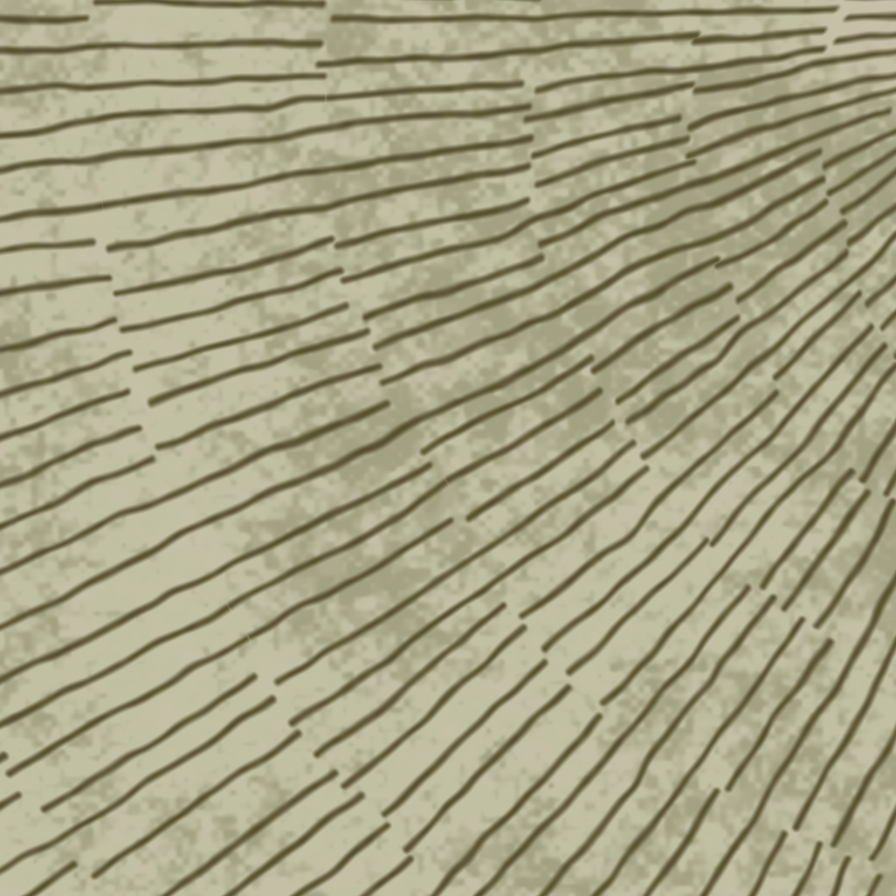
Write a WebGL 2 fragment shader that draws this pattern.

```glsl
#version 300 es
precision highp float;
// Fan of dark, hand-drawn broken lines in concentric bands on speckled grey-green paper.
uniform vec2 u_resolution;
out vec4 fragColor;

const int BANDS = 7;
const vec2 FAN_CENTRE = vec2(1.25, 0.987);   // where the lines converge
const vec2 RING_CENTRE = vec2(1.12, 0.87);   // centre of the arcs of breaks
const float HALF_WIDTH = 0.0037;
const float FAN_BEND = 0.15;
const float JOIN_LENGTH = 0.05;

const vec3 PAPER_LIGHT = vec3(0.785, 0.775, 0.665);
const vec3 PAPER_SHADE = vec3(0.61, 0.605, 0.475);
const vec3 PAPER_WARM = vec3(0.79, 0.75, 0.67);
const vec3 INK_BROWN = vec3(0.34, 0.30, 0.20);
const vec3 INK_OLIVE = vec3(0.33, 0.31, 0.16);

float hash(vec2 p) {
    return fract(sin(dot(p, vec2(127.1, 311.7))) * 43758.5453);
}

float noise(vec2 p) {
    vec2 cell = floor(p);
    vec2 f = fract(p);
    f = f * f * (3.0 - 2.0 * f);
    float low = mix(hash(cell), hash(cell + vec2(1.0, 0.0)), f.x);
    float high = mix(hash(cell + vec2(0.0, 1.0)), hash(cell + 1.0), f.x);
    return mix(low, high, f.y);
}

// Outer radius of a band; bands widen outwards
float bandRadius(float band) {
    return 0.22 + 0.12 * band + 0.02 * band * band;
}

// Lines per unit of bent angle; outer bands hold more lines
float lineRate(float band) {
    return 12.8 + 2.1 * band;
}

float bandPhase(float band) {
    return hash(vec2(band, 4.7));
}

float lineId(float band, float bentAngle) {
    return floor(bentAngle * lineRate(band) + bandPhase(band));
}

// Bent angle at the middle of a line
float lineCentre(float band, float id) {
    float shift = 0.32 * (hash(vec2(id, band)) - 0.5);
    return (id + 0.5 + shift - bandPhase(band)) / lineRate(band);
}

// Distance to one line segment of one band
float lineDistance(float band, float id, float bentAngle, float scale, float ringRadius) {
    float centre = lineCentre(band, id);
    float inner = bandRadius(band - 1.0) + mix(-0.004, 0.012, hash(vec2(id, band + 17.0)));
    float outer = bandRadius(band) - mix(-0.004, 0.012, hash(vec2(id, band + 31.0)));

    // Steer the inner end onto a line of the next band when one is close
    float gap = lineCentre(band - 1.0, lineId(band - 1.0, centre)) - centre;
    float joined = step(abs(gap) * lineRate(band), 0.2);
    float steer = 1.0 - smoothstep(0.0, JOIN_LENGTH, ringRadius - inner);
    centre += joined * gap * steer;
    inner -= joined * 0.016;

    float across = abs(bentAngle - centre) * scale;
    float along = max(max(inner - ringRadius, ringRadius - outer), 0.0);
    return length(vec2(across, along));
}

// Light paper with broad mottling, darker flecks and fine grain
vec3 paper(vec2 p) {
    float grain = 0.5 * noise(p * 130.0) + 0.5 * noise(p * 70.0 + 9.0);
    float patches = 0.6 * noise(p * 5.0 + 3.0) + 0.4 * noise(p * 20.0);
    float tone = 0.5 + 0.9 * (grain - 0.5) + 0.95 * (patches - 0.5);
    float shade = 0.12 + 0.08 * tone + 0.65 * smoothstep(0.32, 0.82, tone);
    vec3 colour = mix(PAPER_LIGHT, PAPER_SHADE, shade);
    float warmth = 0.3 * smoothstep(0.55, 0.85, noise(p * 38.0 + 21.0));
    warmth = max(warmth, 0.8 * smoothstep(0.12, 0.0, length(p - vec2(1.0, 0.98))));
    return mix(colour, PAPER_WARM, warmth);
}

void main() {
    vec2 p = gl_FragCoord.xy / u_resolution;

    // Unsteady hand: broad sway plus a small tremor
    vec2 toFan = FAN_CENTRE - p;
    float fanRadius = length(toFan);
    float sway = 0.013 * (noise(p * 7.0) - 0.5) + 0.005 * (noise(p * 30.0 + 5.0) - 0.5);
    float bend = 1.0 + FAN_BEND * fanRadius;
    float bentAngle = (atan(toFan.y, toFan.x) + sway / fanRadius) * bend;

    // Arcs of breaks drift outwards towards the bottom
    vec2 toRing = RING_CENTRE - p;
    float drift = 0.12 * max(atan(toRing.y, toRing.x) - 0.6, 0.0);
    float ringRadius = length(toRing) - drift + 0.025 * (noise(p * 3.5 + 13.0) - 0.5);

    // Nearest line over all bands and neighbouring lines
    float nearest = 1.0;
    for (int i = 0; i < BANDS; i++) {
        float band = float(i);
        float id = lineId(band, bentAngle);
        for (float side = -1.0; side <= 1.0; side++) {
            float d = lineDistance(band, id + side, bentAngle, fanRadius / bend, ringRadius);
            nearest = min(nearest, d);
        }
    }

    // Ink with soft edges and uneven pressure, thinner near the convergence
    float pressure = mix(0.8, 1.2, 0.5 * noise(p * 50.0) + 0.5 * noise(p * 6.0 + 30.0));
    float halfWidth = HALF_WIDTH * pressure * mix(0.8, 1.0, smoothstep(0.2, 0.5, fanRadius));
    float softness = max(0.0035, 0.75 / u_resolution.y);
    float ink = 1.0 - smoothstep(halfWidth - softness, halfWidth + softness, nearest);
    ink *= mix(0.86, 1.0, noise(p * 80.0 + 40.0));
    vec3 inkColour = mix(INK_BROWN, INK_OLIVE, noise(p * 60.0 + 70.0));

    fragColor = vec4(mix(paper(p), inkColour, ink), 1.0);
}
```
